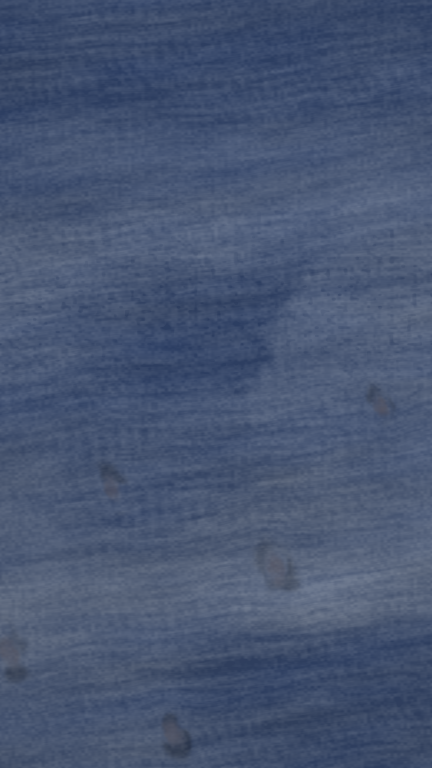
A WebGL 2 fragment shader for this texture:

```glsl
#version 300 es
precision highp float;

uniform vec2 u_resolution;
out vec4 fragColor;

const int KNOT_COUNT = 5;
const vec3 DEEP_BLUE = vec3(0.205, 0.268, 0.395);
const vec3 PALE_BLUE = vec3(0.385, 0.435, 0.530);
const vec3 KNOT_BROWN = vec3(0.325, 0.310, 0.350);

float hash(vec2 p) {
    return fract(sin(dot(p, vec2(127.1, 311.7))) * 43758.5453);
}

float noise(vec2 p) {
    vec2 cell = floor(p);
    vec2 f = fract(p);
    f = f * f * (3.0 - 2.0 * f);
    float low = mix(hash(cell), hash(cell + vec2(1.0, 0.0)), f.x);
    float high = mix(hash(cell + vec2(0.0, 1.0)), hash(cell + 1.0), f.x);
    return mix(low, high, f.y);
}

// Layered noise centred on zero
float fbm(vec2 p) {
    float sum = 0.0;
    float amplitude = 0.5;
    for (int i = 0; i < 4; i++) {
        sum += amplitude * (noise(p) - 0.5);
        p = p * 2.03 + vec2(17.3, 9.1);
        amplitude *= 0.5;
    }
    return sum;
}

float band(float y, float centre, float width) {
    float d = (y - centre) / width;
    return exp(-d * d);
}

vec2 knotCentre(float index) {
    return vec2(fract(0.4 + 0.62 * index), 0.08 + 0.19 * index);
}

// Distance to a leaning oval, 1.0 on its rim
float knotDistance(vec2 p, float index) {
    vec2 d = p - knotCentre(index);
    float size = mix(0.7, 1.15, hash(vec2(index, 4.0)));
    d.x += 0.3 * d.y + 0.025 * fbm(p * 30.0);
    return length(d / (size * vec2(0.028, 0.048)));
}

// Coordinates along and across the tilted, wavy grain
vec2 grainSpace(vec2 p) {
    float across = p.y - 0.14 * p.x + 0.08 * fbm(p * vec2(1.6, 2.2));
    for (int i = 0; i < KNOT_COUNT; i++) {
        float index = float(i);
        float d = knotDistance(p, index);
        across -= 0.25 * (p.y - knotCentre(index).y) * exp(-0.2 * d * d);
    }
    return vec2(p.x, across);
}

// Broad areas of thick and thin stain
float stainTone(vec2 p, vec2 g) {
    float blotch = fbm(p * vec2(2.5, 5.0) + 3.0);
    float y = g.y + 0.06 * blotch;
    float tone = 0.49 + 0.65 * blotch;
    tone -= 0.36 * smoothstep(1.15, 1.60, y);
    tone += 0.28 * band(y, 1.13, 0.10);
    tone += 0.36 * band(y, 0.34, 0.11);
    tone -= 0.32 * smoothstep(0.27, 0.17, y) * smoothstep(0.3, 0.65, p.x);

    // Overlapping brush stroke with a ragged right edge
    float edge = p.x - 0.57 - 0.43 * (p.y - 0.85) + 0.09 * fbm(p * 16.0);
    float window = smoothstep(0.82, 0.92, p.y) * smoothstep(1.24, 1.06, p.y);
    float stroke = smoothstep(0.025, -0.025, edge) * smoothstep(-0.6, -0.03, edge);
    tone -= 0.33 * stroke * window;
    tone += 0.10 * smoothstep(-0.02, 0.03, edge) * window;
    return tone;
}

// Fine fibres, brush streaks, chatter marks and pits
float surfaceTone(vec2 p, vec2 g) {
    float streaks = 0.34 * fbm(g * vec2(1.8, 32.0));
    float strength = mix(0.45, 0.95, noise(p * vec2(3.0, 5.0)));
    float fibres = strength * fbm(g * vec2(11.0, 90.0) + 5.0);
    float chatter = sin(190.0 * p.x + 60.0 * g.y + 14.0 * fbm(p * 6.0));
    chatter *= 0.06 * smoothstep(0.5, 0.8, noise(g * vec2(4.0, 28.0) + 8.0));
    float speckle = 0.32 * (noise(p * vec2(130.0, 160.0)) - 0.5);
    float pits = smoothstep(0.66, 0.92, noise(p * vec2(75.0, 105.0)));
    pits *= 0.24 * band(p.y, 1.08, 0.24);
    return streaks + fibres + chatter + speckle - pits;
}

vec3 addKnots(vec3 colour, vec2 p) {
    for (int i = 0; i < KNOT_COUNT; i++) {
        float index = float(i);
        float d = knotDistance(p, index);
        float core = smoothstep(1.0, 0.35, d) * (0.65 + 0.9 * fbm(p * 45.0));
        float shade = band(d, 1.05, 0.45) * smoothstep(0.3, 0.7, noise(p * 28.0));
        colour = mix(colour, KNOT_BROWN, 0.65 * core);
        colour *= 1.0 - 0.22 * shade;
    }
    return colour;
}

void main() {
    vec2 p = gl_FragCoord.xy / u_resolution.x;
    vec2 g = grainSpace(p);
    float tone = stainTone(p, g) + surfaceTone(p, g);
    vec3 colour = mix(DEEP_BLUE, PALE_BLUE, clamp(tone, -0.15, 1.25));

    // Bare wood warms the blue in lower areas
    float warmth = 2.0 * fbm(g * vec2(3.0, 12.0) + 21.0) + 0.6 * smoothstep(0.95, 0.6, p.y) - 0.15;
    colour += warmth * vec3(0.012, 0.003, -0.018);
    fragColor = vec4(addKnots(colour, p), 1.0);
}
```
